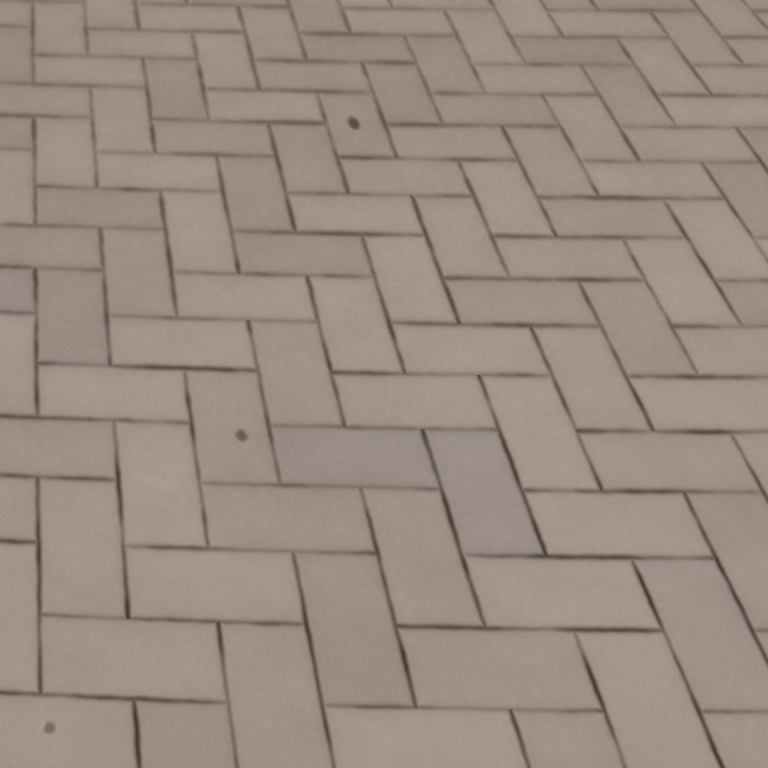
This texture is drawn by a WebGL 1 fragment shader. Its source:

```glsl
precision highp float;
// Herringbone paving of worn beige 2:1 blocks, seen receding towards the top.
// The canvas is projected onto a ground grid; each cell finds its block, then
// soft dirty joints, block tints, mottling and rare stains are layered on it.
uniform vec2 u_resolution;

const vec3 STONE = vec3(0.644, 0.592, 0.551);
const vec3 GREY_STONE = vec3(0.565, 0.528, 0.505);
const vec3 OCHRE_STONE = vec3(0.560, 0.510, 0.450);
const vec3 JOINT_DIRT = vec3(0.275, 0.230, 0.200);
const vec3 SAND = vec3(0.675, 0.610, 0.550);

const float ROW_OFFSET = 18.09;  // rows from the canvas foot to the eye
const float ROW_SCALE = 36.0;
const float HORIZON = 1.0724;    // height of the horizon above the top edge
const float COLUMN_SCALE = 2.215;

float hash(vec2 p) {
  return fract(sin(dot(p, vec2(127.1, 311.7))) * 43758.545);
}

// Smooth variation from layered sines, about -1 to 1
float waves(vec2 p) {
  float sum = 0.0;
  float gain = 0.5;
  for (int i = 0; i < 4; i++) {
    sum += gain * sin(p.x + 1.7 * sin(p.y)) * cos(p.y * 1.1 - 0.6 * p.x);
    p = mat2(1.5, 1.1, -1.1, 1.5) * p + 2.3;
    gain *= 0.6;
  }
  return sum;
}

// Cellular noise: distance to the nearest jittered point
float cellular(vec2 p) {
  vec2 cell = floor(p);
  float nearest = 2.0;
  for (int y = -1; y <= 1; y++) {
    for (int x = -1; x <= 1; x++) {
      vec2 c = cell + vec2(float(x), float(y));
      vec2 point = c + vec2(hash(c), hash(c + 41.3));
      nearest = min(nearest, length(point - p));
    }
  }
  return nearest;
}

// Canvas position to ground grid, with rows that bow more near the foot
vec2 toGround(vec2 p) {
  float down = 1.0 - p.y;
  float bow = (0.0145 + 0.011 * down) * p.x * (2.0 - p.x);
  float depth = ROW_SCALE / (down + 0.0156 - bow + HORIZON);
  float left = 0.0423 + 0.011 * down;
  return vec2((p.x - left) * depth / COLUMN_SCALE, depth - ROW_OFFSET);
}

// Block holding a ground point: xy = lower left corner, zw = size
vec4 herringbone(vec2 q) {
  vec2 cell = floor(q);
  float k = mod(cell.x - cell.y, 4.0);
  if (k < 1.5) return vec4(cell - vec2(step(0.5, k), 0.0), 2.0, 1.0);
  return vec4(cell - vec2(0.0, 1.0 - step(2.5, k)), 1.0, 2.0);
}

// Soft-sided line, 1 at its centre
float softLine(float dist, float width) {
  return exp(-dist * dist / (width * width));
}

vec3 blockColor(vec2 id) {
  float tone = hash(id + 3.7);
  float kind = hash(id + 19.1);
  vec3 color = STONE - 0.034 * tone * tone;
  color = mix(color, GREY_STONE, 0.42 * smoothstep(0.80, 1.0, kind));
  return mix(color, OCHRE_STONE, 0.6 * step(kind, 0.010));
}

// Small dark stain placed at random on a few blocks
float stain(vec2 local, vec2 size, vec2 id, vec2 scale) {
  vec2 center = size * (0.25 + 0.5 * vec2(hash(id + 5.1), hash(id + 8.3)));
  vec2 offset = (local - center) * scale;
  float ragged = 0.0015 * waves(local * 16.0 + id);
  float spot = 1.0 - smoothstep(0.003, 0.011, length(offset) + ragged);
  return spot * step(hash(id + 27.9), 0.05) * (0.4 + 0.5 * hash(id + 33.3));
}

void main() {
  vec2 p = gl_FragCoord.xy / u_resolution;
  vec2 q = toGround(p);
  float depth = q.y + ROW_OFFSET;
  vec2 scale = vec2(COLUMN_SCALE / depth, ROW_SCALE / (depth * depth));

  // Uneven laying bends the grid a little, chipped edges roughen it
  q += 0.009 * vec2(waves(q * 1.4), waves(q.yx * 1.4 + 7.0));
  q += 0.007 * vec2(waves(q * 7.0 + 3.0), waves(q.yx * 7.0 + 15.0));
  vec4 block = herringbone(q);
  vec2 local = q - block.xy;
  vec2 edge = min(local, block.zw - local) * scale;

  // Block face: tint, broad dirt and fine grain
  vec3 color = blockColor(block.xy);
  color += 0.016 * waves(q * 0.8 + 4.0) + 0.012 * waves(q * 2.3 + 9.0);
  color += 0.016 * (cellular(p * 90.0) - 0.5);
  color += 0.018 * (cellular(p * 200.0) - 0.5);
  color -= vec3(0.012, 0.018, 0.027) * smoothstep(0.55, 1.0, p.y);
  color = mix(color, JOINT_DIRT, stain(local, block.zw, block.xy, scale));

  // Joints: sandy left rim, soft grime, then the dark gap
  float rim = softLine(local.x * scale.x - 0.0062, 0.0018);
  color = mix(color, SAND, 0.30 * rim);
  color *= 1.0 - 0.09 * exp(-min(edge.x, edge.y) / 0.006);
  float wearX = clamp(0.68 + 0.7 * waves(q * 1.9 + 11.0), 0.32, 1.0);
  float wearY = clamp(0.42 + 0.7 * waves(q * 1.7 + 23.0), 0.20, 0.85);
  float gapX = wearX * softLine(edge.x, 0.0025 + 0.0012 * wearX);
  float gapY = wearY * softLine(edge.y, 0.0028 + 0.0012 * wearY);
  float fade = mix(1.0, 0.42, p.y * p.y);
  color = mix(color, JOINT_DIRT, fade * max(gapX, gapY));

  gl_FragColor = vec4(color, 1.0);
}
```
